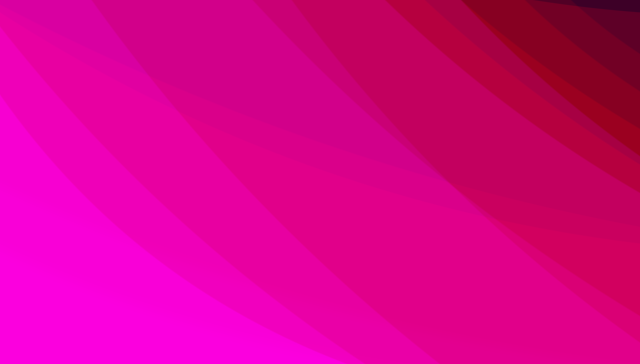
This background is drawn by a Shadertoy shader. Its source:

```glsl
// Abstract magenta backdrop: sweeping translucent arcs that darken towards
// the upper right. Each arc is a parabola bowed off a chord, and everything
// on its upper-right side receives an additive red/blue tint.

const vec2 CANVAS = vec2(1.753, 1.0);        // design space, height = 1
const vec2 GLOW_COLOR = vec2(0.985, 0.870);  // red and blue of the bright corner
const vec2 TINT_VIOLET = vec2(-0.030, -0.100);
const vec2 TINT_PINK = vec2(-0.028, -0.090);
const vec2 TINT_ROSE = vec2(-0.030, -0.083);
const vec2 TINT_CRIMSON = vec2(-0.050, -0.125);
const vec2 TINT_WINE = vec2(-0.060, 0.015);
const vec2 TINT_RED = vec2(-0.045, -0.140);
const vec2 TINT_DARK = vec2(-0.080, 0.010);
const vec2 TINT_NIGHT = vec2(-0.130, 0.000);
const vec2 TINT_BROAD = vec2(-0.030, 0.000);
const vec2 TINT_HAZE = vec2(-0.008, -0.025);
const float EDGE_SOFTNESS = 0.75;
const float HAZE_WIDTH = 0.025;

// Positive above the arc from a to b; sag bows it towards the lower left.
float arcSide(vec2 p, vec2 a, vec2 b, float sag) {
    vec2 chord = b - a;
    vec2 normal = normalize(vec2(-chord.y, chord.x));
    float t = dot(p - a, chord) / dot(chord, chord);
    return dot(p - a, normal) + 4.0 * sag * t * (1.0 - t);
}

// Antialiased coverage of the upper-right side.
float cover(float d, float extraWidth) {
    float w = max(fwidth(d) * EDGE_SOFTNESS, 0.00001) + extraWidth;
    return smoothstep(-w, w, d);
}

vec2 layer(vec2 p, vec2 a, vec2 b, float sag, vec2 tint) {
    return tint * cover(arcSide(p, a, b, sag), 0.0);
}

vec2 haze(vec2 p, vec2 a, vec2 b, float sag) {
    return TINT_HAZE * cover(arcSide(p, a, b, sag), HAZE_WIDTH);
}

void mainImage(out vec4 fragColor, in vec2 fragCoord) {
    vec2 p = fragCoord / iResolution.xy * CANVAS;
    vec2 redBlue = GLOW_COLOR;

    // Soft glow in the lower left
    redBlue += haze(p, vec2(0.0, 0.315), vec2(0.913, 0.018), 0.03);
    redBlue += haze(p, vec2(0.0, 0.486), vec2(1.279, 0.064), 0.04);

    // Broad shallow sweeps across the canvas
    redBlue += layer(p, vec2(0.0, 0.966), vec2(1.753, 0.331), 0.107, TINT_BROAD);
    redBlue += layer(p, vec2(0.251, 0.863), vec2(1.753, 0.377), 0.05, TINT_BROAD);

    // Magenta and pink arcs
    redBlue += layer(p, vec2(0.0, 0.74), vec2(0.90, 0.02), 0.085, TINT_VIOLET);
    redBlue += layer(p, vec2(0.0, 0.927), vec2(1.0, 0.0), 0.055, TINT_PINK);
    redBlue += layer(p, vec2(0.251, 1.0), vec2(1.187, 0.014), 0.048, TINT_PINK);

    // Two crossing rose arcs
    redBlue += layer(p, vec2(0.692, 1.0), vec2(1.753, 0.132), 0.049, TINT_ROSE);
    redBlue += layer(p, vec2(0.799, 1.0), vec2(1.753, 0.059), 0.054, TINT_ROSE);

    // Crimson and red bands
    redBlue += layer(p, vec2(1.055, 1.0), vec2(1.753, 0.470), 0.027, TINT_CRIMSON);
    redBlue += layer(p, vec2(1.164, 1.0), vec2(1.753, 0.548), 0.018, TINT_WINE);
    redBlue += layer(p, vec2(1.263, 1.0), vec2(1.753, 0.571), 0.017, TINT_RED);

    // Dark upper-right corner
    redBlue += layer(p, vec2(1.263, 1.0), vec2(1.753, 0.646), 0.014, TINT_DARK);
    redBlue += layer(p, vec2(1.438, 1.0), vec2(1.753, 0.749), 0.010, TINT_DARK);
    redBlue += layer(p, vec2(1.564, 1.0), vec2(1.753, 0.852), 0.005, TINT_DARK);
    redBlue += layer(p, vec2(1.461, 1.0), vec2(1.753, 0.966), 0.003, TINT_NIGHT);

    redBlue = clamp(redBlue, 0.0, 1.0);
    fragColor = vec4(redBlue.x, 0.0, redBlue.y, 1.0);
}
```
